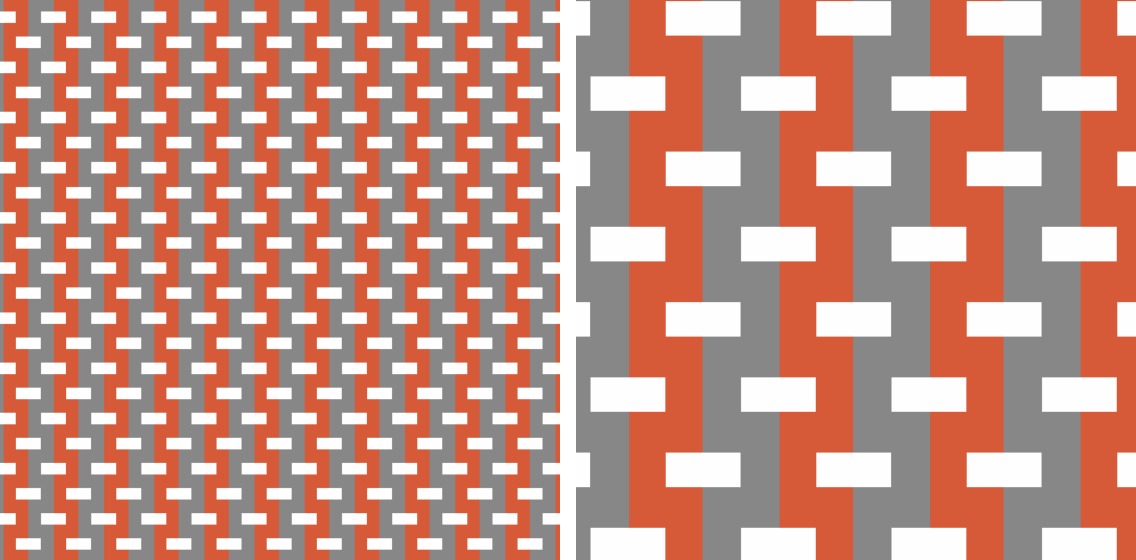
Left, the full canvas; right, a detail of the centre.
A WebGL 1 fragment shader for this pattern:

```glsl
precision highp float;
// Even vertical stripes in orange and grey, crossed by rows of white dashes.
// Each row of dashes is shifted by half a stripe period from the row below.
// Both layers are repeated with fract and smoothed by pixel coverage.

uniform vec2 u_resolution;

#define REPEATS 11.163                // stripe periods across the canvas
#define ROWS_PER_PERIOD 2.0           // dash rows in one period of height
#define STRIPE_CENTER 0.318           // in periods
#define STRIPE_WIDTH 0.488            // in periods
#define DASH_ORIGIN vec2(0.566, 0.64) // first dash centre: periods, rows
#define DASH_SIZE vec2(0.497, 0.459)  // periods, rows
#define EDGE_SOFTNESS 1.2             // in pixels
#define ORANGE vec3(0.84, 0.35, 0.22)
#define GREY vec3(0.53)
#define WHITE vec3(1.0, 0.995, 0.995)

// Signed offset to the nearest whole number
float centered(float t) {
  return fract(t + 0.5) - 0.5;
}

// Coverage of a band of the given width around zero
float band(float offset, float width, float softness) {
  return clamp((0.5 * width - abs(offset)) / softness + 0.5, 0.0, 1.0);
}

void main() {
  float canvas = min(u_resolution.x, u_resolution.y);
  vec2 p = gl_FragCoord.xy / canvas * REPEATS;
  float softness = EDGE_SOFTNESS * REPEATS / canvas;

  // Vertical stripes
  float stripe = band(centered(p.x - STRIPE_CENTER), STRIPE_WIDTH, softness);
  vec3 color = mix(GREY, ORANGE, stripe);

  // Staggered dashes
  float y = p.y * ROWS_PER_PERIOD - DASH_ORIGIN.y;
  float row = floor(y + 0.5);
  float x = p.x - DASH_ORIGIN.x - 0.5 * mod(row, 2.0);
  float dash = band(centered(x), DASH_SIZE.x, softness)
             * band(centered(y), DASH_SIZE.y, softness * ROWS_PER_PERIOD);
  color = mix(color, WHITE, dash);

  gl_FragColor = vec4(color, 1.0);
}
```
